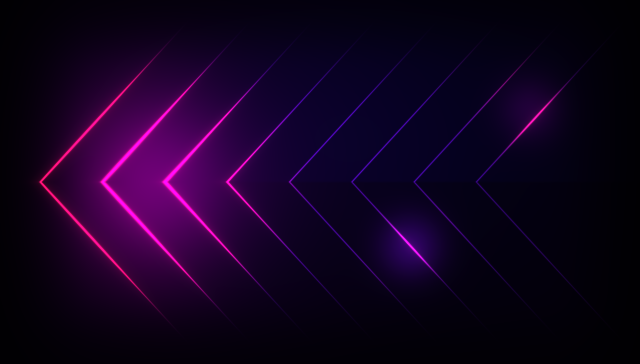
Reproduce this background procedurally as a WebGL 1 fragment shader.

```glsl
precision highp float;
uniform vec2 u_resolution;

// Chevron layout, in canvas heights from the centre
const float FIRST_TIP = -0.768;
const float PITCH = 0.1711;
const float LAST_INDEX = 7.0;
const float SLOPE = 0.918;
const float ARM_REACH = 0.455;
const float THIN = 0.0021;
const float THICK = 0.0056;

// Light positions
const vec2 GLOW_CENTER = vec2(-0.468, 0.0);
const vec2 HEAT_CENTER = vec2(-0.52, 0.0);
const vec2 NAVY_CENTER = vec2(0.08, 0.12);
const vec2 SPARK_RIGHT = vec2(0.587, 0.179);
const vec2 SPARK_LOW = vec2(0.249, -0.179);
const vec2 SPARK_FAINT = vec2(0.520, 0.287);

// Colours
const vec3 BASE = vec3(0.010, 0.0, 0.030);
const vec3 NAVY = vec3(0.008, 0.006, 0.108);
const vec3 PLUM = vec3(0.055, 0.0, 0.070);
const vec3 MAGENTA = vec3(0.36, 0.0, 0.31);
const vec3 PINK = vec3(1.0, 0.04, 0.52);
const vec3 RED = vec3(1.0, 0.06, 0.34);
const vec3 VIOLET = vec3(0.25, 0.02, 0.52);
const vec3 SPARK_PINK = vec3(0.95, 0.08, 0.50);
const vec3 SPARK_MAGENTA = vec3(0.90, 0.08, 0.75);

// Soft elliptical falloff, 1 at the centre
float bloom(vec2 p, vec2 center, vec2 radius) {
    vec2 q = (p - center) / radius;
    return exp(-dot(q, q));
}

// Dark navy field with plum and magenta light
vec3 background(vec2 p) {
    float seam = smoothstep(-0.004, 0.004, p.y);
    float seamShade = mix(mix(1.0, 0.62, smoothstep(-0.4, 0.1, p.x)), 1.0, seam);
    vec3 color = BASE;
    color += NAVY * bloom(p, NAVY_CENTER, vec2(0.66, 0.46)) * seamShade;
    color += PLUM * bloom(p, vec2(-0.36, 0.03), vec2(0.46, 0.42));
    color += MAGENTA * bloom(p, GLOW_CENTER, vec2(0.22, 0.25));
    color += vec3(0.11, 0.0, 0.13) * bloom(p, SPARK_RIGHT + vec2(-0.01, 0.02), vec2(0.085));
    color += vec3(0.15, 0.01, 0.29) * bloom(p, SPARK_LOW, vec2(0.085));
    float edge = 1.0 - smoothstep(0.62, 0.92, abs(p.x));
    edge *= 1.0 - 0.6 * smoothstep(0.3, 0.52, abs(p.y));
    return color * mix(0.25, 1.0, edge);
}

// Light of the nearest repeated chevron
vec3 chevrons(vec2 p) {
    float height = abs(p.y);
    float along = p.x - SLOPE * height - FIRST_TIP;
    float index = clamp(floor(along / PITCH + 0.5), 0.0, LAST_INDEX);
    float dist = abs(along - index * PITCH) / sqrt(1.0 + SLOPE * SLOPE);

    // Heat from the main glow and the three sparks
    float heat = 1.0 - smoothstep(0.22, 0.53, length(p - HEAT_CENTER));
    float core = bloom(p, HEAT_CENTER + vec2(0.02, 0.0), vec2(0.2));
    float sparkRight = bloom(p, SPARK_RIGHT, vec2(0.095));
    float sparkLow = bloom(p, SPARK_LOW, vec2(0.085));
    float sparkFaint = 0.5 * bloom(p, SPARK_FAINT, vec2(0.12));

    // Strokes taper away from the tip and never go below a pixel
    float taper = 1.0 - smoothstep(0.15, ARM_REACH, height);
    float spark = max(sparkRight, sparkLow);
    float width = mix(THIN, THICK, core) * mix(0.6, 1.0, taper) + 0.0008 * spark;
    float drawn = max(width, 0.7 / u_resolution.y);
    float stroke = exp(-dist * dist / (drawn * drawn)) * width / drawn;
    float halo = exp(-dist / 0.011) * (0.2 * heat + 0.16 * spark);

    vec3 hot = mix(RED, PINK, smoothstep(0.0, 1.0, index));
    float dim = 1.0 - 0.45 * smoothstep(0.05, 0.75, p.x);
    dim *= p.y < 0.0 ? 0.8 : 1.0;
    vec3 color = mix(VIOLET * dim, hot, heat);
    color = mix(color, SPARK_PINK, max(sparkRight, sparkFaint));
    color = mix(color, SPARK_MAGENTA, sparkLow);
    return color * (stroke * 1.1 + halo) * taper;
}

void main() {
    vec2 p = (gl_FragCoord.xy - 0.5 * u_resolution) / u_resolution.y;
    gl_FragColor = vec4(background(p) + chevrons(p), 1.0);
}
```
